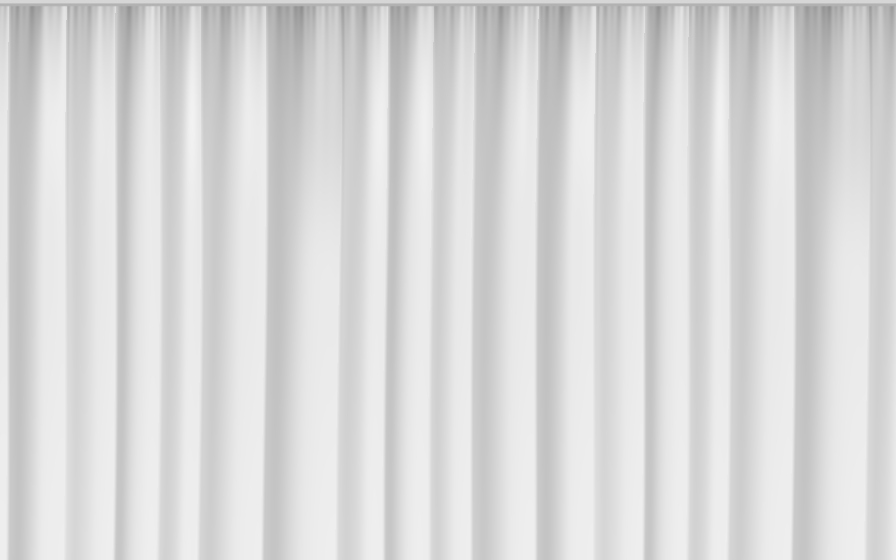
A Shadertoy shader for this texture:

```glsl
const float TAU = 6.2831853;

// Left borders of the ten folds in one repeat, closed by the next repeat
const float FOLD_EDGE[11] = float[11](0.0, 0.110, 0.203, 0.287, 0.364, 0.486,
                                     0.627, 0.715, 0.801, 0.879, 1.0);
// Shadow depth of each fold
const float FOLD_SHADE[10] = float[10](0.17, 0.09, 0.17, 0.11, 0.13, 0.17,
                                      0.11, 0.17, 0.11, 0.15);

// Gathers under the rail; whole frequencies keep the repeat seamless
float gathers(float x, float drop) {
    float a = x * TAU;
    float warp = 1.3 * sin(3.0 * a + 1.0) + 0.9 * sin(7.0 * a);
    float fine = sin(71.0 * a + 2.0 * warp) * exp(-drop * 24.0);
    float medium = sin(31.0 * a + warp + 3.0 * drop) * exp(-drop * 8.0);
    float broad = sin(19.0 * a - warp + 2.0 * drop) * exp(-drop * 3.5);
    return 0.045 * fine + 0.035 * medium + 0.018 * broad;
}

// Brightness of the cloth at a place in the repeat
float cloth(float x, float drop, float pixel) {
    int fold = 0;
    for (int i = 1; i < 10; i++) {
        if (x >= FOLD_EDGE[i]) fold = i;
    }
    float left = FOLD_EDGE[fold];
    float width = FOLD_EDGE[fold + 1] - left;
    float t = (x - left) / width;
    float id = float(fold);
    float shadow = FOLD_SHADE[fold];

    // Dark hollow on the left, rising to a lit ridge on the right
    float lift = 0.22 * exp(-drop * 6.0) + 0.06 * sin(id * 2.4);
    float rise = smoothstep(0.16 + lift, 0.64 + lift, t);
    float shade = 0.92 - shadow * (1.0 - rise);
    shade += 0.035 * (1.0 - smoothstep(0.0, 0.24, t));
    shade -= 0.022 * exp(-pow((t - 0.52) / 0.16, 2.0));
    shade += 0.012 * sin(t * 11.0 + id * 1.7 + drop) * t * (1.0 - t);

    // The widest fold stays grey in its upper part
    float veil = smoothstep(0.13, 0.15, width) * (1.0 - smoothstep(0.2, 0.5, drop));
    shade -= 0.10 * veil * smoothstep(0.2, 0.65, t);

    // Soft glints where the ridges leave the gathers
    float glint = exp(-pow((t - 0.8) / 0.15, 2.0) - pow((drop - 0.2) / 0.13, 2.0));
    shade += 0.04 * glint * (0.5 + 0.5 * sin(id * 2.0 + 1.0)) * (1.0 - veil);

    // Crisp overlap at the border, with a crease on the pale folds
    float soft = max(0.008, 1.5 * pixel);
    shade = mix(0.91 - 0.08 * exp(-drop * 6.0), shade, smoothstep(0.0, soft, x - left));
    float crease = exp(-pow((x - left - 0.004) / max(0.003, pixel), 2.0));
    float creased = (fold == 1 || fold == 6) ? 1.0 : 0.25;
    return shade - 0.09 * creased * crease * exp(-drop * 2.2);
}

void mainImage(out vec4 fragColor, in vec2 fragCoord) {
    vec2 uv = fragCoord / iResolution.xy;
    float drop = 1.0 - uv.y;
    float pixel = 1.0 / (0.59 * iResolution.x);

    // Borders lean slightly as the cloth falls
    float sway = 0.005 * drop + 0.0012 * sin(drop * 5.0 + uv.x * 9.0);
    float x = fract((uv.x - 0.0104 + sway) / 0.59);

    float shade = cloth(x, drop, pixel) + gathers(x, drop);
    shade -= 0.10 * exp(-drop * 9.0) + 0.03 * exp(-drop * 45.0);
    shade += 0.012 * smoothstep(0.5, 1.0, drop);

    // Rail with a dark lower lip
    float aa = 1.0 / iResolution.y;
    float rail = 1.0 - smoothstep(0.011 - aa, 0.011 + aa, drop);
    float lip = smoothstep(0.006 - aa, 0.006 + aa, drop);
    shade = mix(shade, mix(0.84, 0.70, lip), rail);

    fragColor = vec4(vec3(clamp(shade, 0.0, 1.0)), 1.0);
}
```
